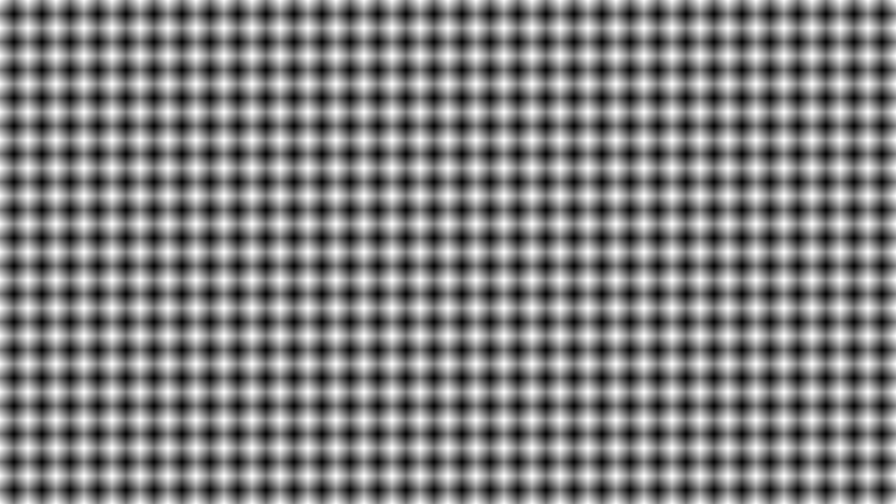
A WebGL 1 fragment shader for this pattern:

```glsl
precision highp float;

uniform vec2 u_resolution;

const vec2 REPEATS = vec2(32.0, 18.0);   // whole cells across and down
const vec3 DARK = vec3(0.0);             // cell centers
const vec3 LIGHT = vec3(1.0);            // cell corners

// Triangle wave per axis: 0 at the cell center, 1 at the cell border
vec2 triangleWave(vec2 p) {
  return abs(2.0 * fract(p) - 1.0);
}

void main() {
  vec2 uv = gl_FragCoord.xy / u_resolution;
  vec2 ramps = triangleWave(uv * REPEATS);

  // Averaging both ramps gives dark diamonds and light corners;
  // the blend is continuous, so it has no hard edges to smooth
  float shade = 0.5 * (ramps.x + ramps.y);

  gl_FragColor = vec4(mix(DARK, LIGHT, shade), 1.0);
}
```
